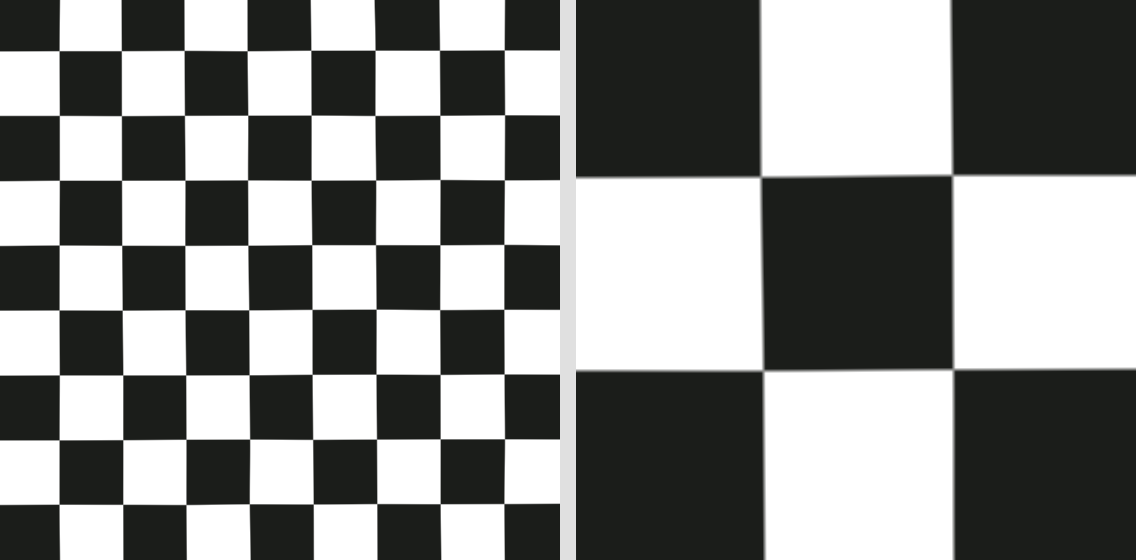
Left: the whole. Right: its middle third, enlarged.
Write a WebGL 1 fragment shader that draws this pattern.

```glsl
precision highp float;

// Hand-cut black and white checkerboard, nine squares each way with cropped borders.
// Two signed square waves, one per axis, are multiplied to pick the colour.
// Columns bow towards the top, rows tilt slightly, and every line wobbles a little.

uniform vec2 u_resolution;

const vec3 INK = vec3(0.107, 0.114, 0.103);
const vec3 PAPER = vec3(1.0);
const vec2 FIRST_LINE = vec2(0.1068, 0.0990);  // lowest inner grid lines
const vec2 CELL = vec2(0.1135, 0.1157);        // size of one square
const float LAST_LINE = 7.0;                   // index of the last grid line
const float COLUMN_LEAN = 0.0060;              // leftward shift of mid columns at the top
const float ROW_TILT = 0.0015;                 // rise of rows from left to right
const float WOBBLE = 0.0007;                   // largest drift of a line
const float EDGE_WIDTH = 0.0026;               // width of the soft edge
const float PI = 3.14159265;

float hash(vec2 p) {
  return fract(sin(dot(p, vec2(127.1, 311.7))) * 43758.5453);
}

// Smooth drift of one line, in -WOBBLE..WOBBLE, as it runs past the cells.
float lineDrift(float line, float along, float seed) {
  float knot = floor(along);
  float a = hash(vec2(line + seed, knot));
  float b = hash(vec2(line + seed, knot + 1.0));
  return (mix(a, b, smoothstep(0.0, 1.0, along - knot)) * 2.0 - 1.0) * WOBBLE;
}

// Square wave that flips sign at each whole number, with a soft edge.
float softSquareWave(float across, float along, float size, float halfEdge, float seed) {
  float line = floor(across + 0.5);
  float offset = (across - line) * size - lineDrift(line, along, seed);
  float parity = 1.0 - 2.0 * mod(line, 2.0);
  return parity * clamp(offset / halfEdge, -1.0, 1.0);
}

void main() {
  vec2 uv = gl_FragCoord.xy / u_resolution;

  // Grid coordinates: whole numbers fall on the lines.
  vec2 grid = (uv - FIRST_LINE) / CELL;
  grid.x += COLUMN_LEAN * uv.y * sin(PI * grid.x / LAST_LINE) / CELL.x;
  grid.y -= ROW_TILT * (uv.x - 0.5) / CELL.y;

  // Matching signs give ink, opposite signs give paper.
  vec2 halfEdge = max(vec2(0.5 * EDGE_WIDTH), 0.6 / u_resolution);
  float columns = softSquareWave(grid.x, grid.y, CELL.x, halfEdge.x, 3.0);
  float rows = softSquareWave(grid.y, grid.x, CELL.y, halfEdge.y, 41.0);
  float ink = 0.5 + 0.5 * columns * rows;

  gl_FragColor = vec4(mix(PAPER, INK, ink), 1.0);
}
```
